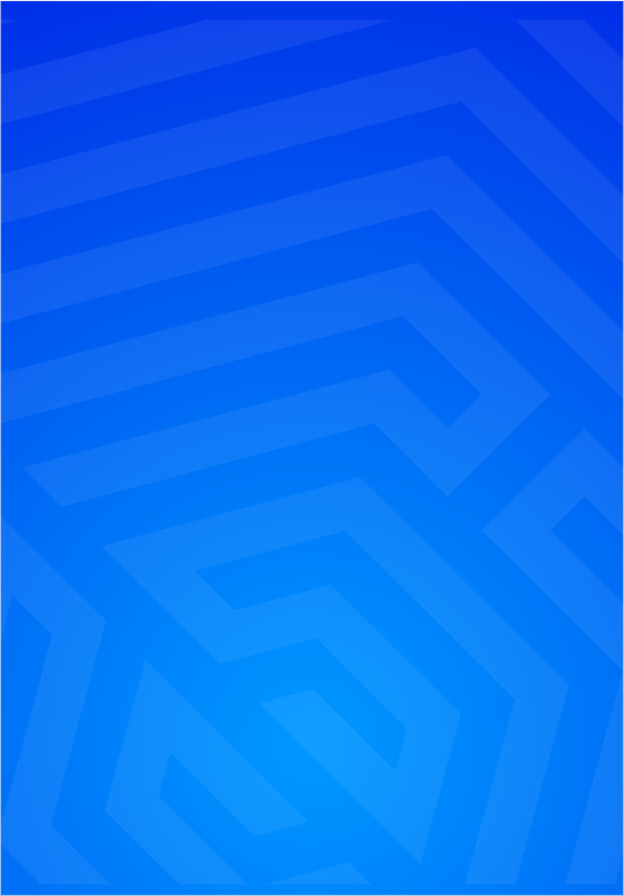
Give the GLSL for this background, as a Shadertoy shader.

```glsl
// A blue radial glow under a pale maze of folded, parallel bands.
// Each band is cut from oblique axes whose unit is one band width;
// shapes are signed fields (positive inside) joined with min and max.

const float BANDS_PER_HEIGHT = 18.62;
const vec2 CANVAS = vec2(0.6927, 1.0);
const vec3 GLOW_BLUE = vec3(0.0, 0.595, 1.0);
const vec3 DEEP_BLUE = vec3(0.0, 0.178, 0.905);
const float BAND_OPACITY = 0.062;
const float FRAME_WIDTH = 0.0013;

// Position along an axis pointing at the given angle in degrees
float along(vec2 p, float angle) {
    float t = radians(angle);
    return dot(p, vec2(cos(t), sin(t)));
}

// Positive between two limits
float between(float x, float low, float high) {
    return min(x - low, high - x);
}

// Alternating bands, positive where floor(x) is even
float stripes(float x) {
    return 0.5 - abs(mod(x + 0.5, 2.0) - 1.0);
}

float coverage(float field, float pixel) {
    return clamp(field / pixel + 0.5, 0.0, 1.0);
}

// Nested chevrons with a split hook on the right and a spiral core
float chevrons(float roof, float slope, float wall, float cross) {
    float depth = min(min(roof, 6.245 - slope), wall);
    float field = stripes(depth);

    // Caps that join two bands on both sides of a diagonal gap
    float hook = between(depth, 4.0, 7.0);
    float gap = abs(cross - 14.34);
    field = max(field, min(hook, 1.5 - gap));
    field = min(field, -min(hook, 0.5 - gap));

    // Strip along the lower left that closes the spiral
    float rim = slope + 6.545;
    float core = min(roof - 12.0, wall - 10.0);
    float closing = max(between(roof, 8.0, 11.0), core);
    field = max(field, min(1.0 - rim, closing));
    return min(field, rim);
}

// Bent bands entering from the left edge, around a small wedge
float leftFold(float depth, float side) {
    float inset = min(depth, 5.455 - side);
    float wedge = min(depth, 3.455 - side);
    float bands = max(between(inset, 0.0, 1.0), wedge);
    float foot = min(between(depth, 3.81, 4.82), side - 4.45);
    return max(min(bands, 4.82 - depth), foot);
}

// Open loop at the bottom with a separate tip
float lowerLoop(float depth, float side, float roof) {
    float inset = min(between(depth, 0.0, 2.81), side - 6.45);
    float loop = between(inset, 0.0, 1.0);
    loop = min(loop, max(depth - 1.4, 14.65 - roof));
    float tip = min(depth, roof - 15.67);
    return max(loop, tip);
}

float maze(vec2 p) {
    float roof = along(p, 75.0) - 3.5;
    float slope = along(p, -45.0);
    float side = along(p, 15.0);
    float cross = along(p, 45.0);
    float depth = -7.57 - slope;

    float field = chevrons(roof, slope, 23.04 - side, cross);
    field = max(field, leftFold(depth, side));
    field = max(field, lowerLoop(depth, side, roof));
    return min(field, between(p.y, 0.41, 18.38));
}

vec3 glow(vec2 uv, vec2 center) {
    float falloff = pow(distance(uv, center) / 0.9, 1.08);
    return mix(GLOW_BLUE, DEEP_BLUE, min(falloff, 1.1));
}

void mainImage(out vec4 fragColor, in vec2 fragCoord) {
    // Height is one unit; vertical axis runs downwards
    vec2 uv = fragCoord / iResolution.xy;
    uv = vec2(uv.x, 1.0 - uv.y) * CANVAS;
    float pixel = 1.0 / iResolution.y;

    vec3 color = glow(uv, vec2(0.345, 0.83));
    float bands = coverage(maze(uv * BANDS_PER_HEIGHT), pixel * BANDS_PER_HEIGHT);
    color = mix(color, vec3(1.0), bands * BAND_OPACITY);

    // Thin pale frame, strongest along the top
    vec2 toEdge = min(uv, CANVAS - uv);
    float frame = coverage(FRAME_WIDTH - min(toEdge.x, toEdge.y), pixel);
    float top = coverage(FRAME_WIDTH - uv.y, pixel);
    color = mix(color, vec3(0.98), max(frame * 0.6, top * 0.95));

    fragColor = vec4(color, 1.0);
}
```
